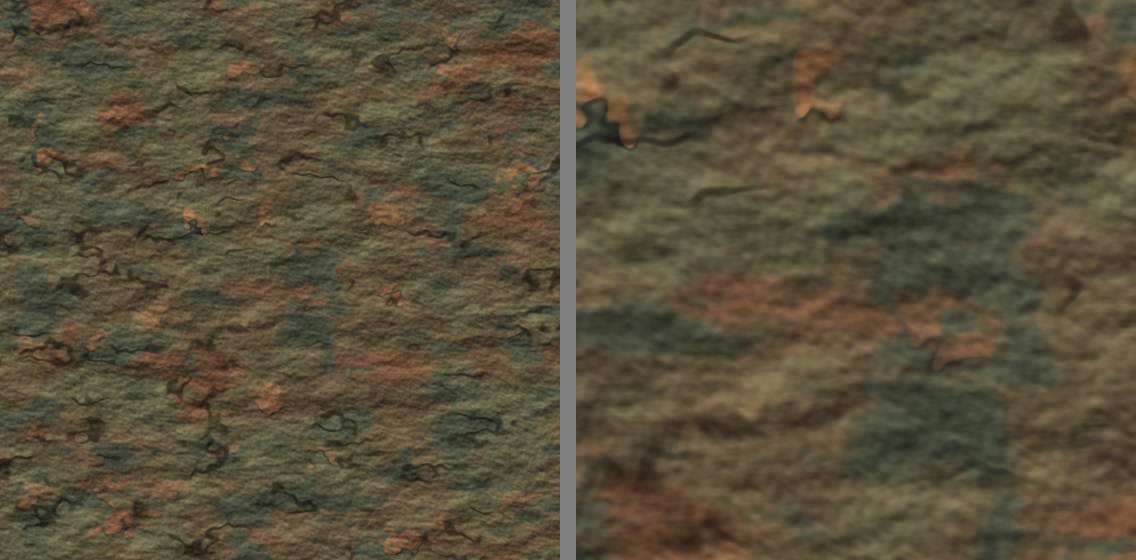
Left: the whole. Right: its middle third, enlarged.
Write a three.js fragment shader that draws this texture.

```glsl
varying vec2 vUv;

const vec3 MOSS = vec3(0.355, 0.348, 0.252);
const vec3 EARTH = vec3(0.378, 0.315, 0.228);
const vec3 SHRUB = vec3(0.265, 0.292, 0.232);
const vec3 RUSSET = vec3(0.405, 0.270, 0.190);
const vec3 OCHRE_STONE = vec3(0.535, 0.390, 0.255);
const vec3 RED_STONE = vec3(0.510, 0.320, 0.230);

const vec2 RELIEF_SCALE = vec2(10.0, 17.0);
const vec2 LIGHT_STEP = vec2(-0.002, 0.005);
const float RELIEF_STRENGTH = 2.3;
const float GRAIN_STRENGTH = 0.16;
const float CRACK_DEPTH = 0.42;

const vec2 STONE_GRID = vec2(8.0, 12.0);
const vec2 STONE_MIN = vec2(0.016, 0.009);
const vec2 STONE_MAX = vec2(0.043, 0.019);
const vec2 SHADOW_OFFSET = vec2(-0.002, 0.008);
const float STONE_SHARE = 0.42;
const float STONE_RAGGEDNESS = 0.036;
const float SHADOW_DEPTH = 0.38;

vec2 hash2(vec2 p) {
  vec3 h = fract(p.xyx * vec3(0.1031, 0.1030, 0.0973));
  h += dot(h, h.yzx + 33.33);
  return fract((h.xx + h.yz) * h.zy);
}

float cornerSlope(vec2 cell, vec2 offset) {
  float angle = 6.2832 * hash2(cell).x;
  return dot(vec2(cos(angle), sin(angle)), offset);
}

float gradientNoise(vec2 p) {
  vec2 i = floor(p), f = fract(p), e = vec2(1.0, 0.0);
  vec2 u = f * f * f * (f * (f * 6.0 - 15.0) + 10.0);
  return mix(
    mix(cornerSlope(i, f), cornerSlope(i + e.xy, f - e.xy), u.x),
    mix(cornerSlope(i + e.yx, f - e.yx), cornerSlope(i + e.xx, f - e.xx), u.x),
    u.y);
}

float fbm(vec2 p) {
  float sum = 0.0, amplitude = 0.5;
  for (int i = 0; i < 5; i++) {
    sum += amplitude * gradientNoise(p);
    p = p * 2.03 + vec2(17.3, 9.1);
    amplitude *= 0.56;
  }
  return sum;
}

float groundHeight(vec2 p) {
  return fbm(p * RELIEF_SCALE + 40.0);
}

// Mossy ground: broad tints of earth, shrub and rust
vec3 groundColour(vec2 p) {
  vec3 colour = mix(MOSS, EARTH, smoothstep(-0.16, 0.16, fbm(p * vec2(5.0, 8.0) + 71.0)));
  float rust = smoothstep(0.07, 0.27, fbm(p * vec2(4.0, 7.0) + 113.0));
  float shrub = smoothstep(0.02, 0.20, fbm(p * vec2(8.0, 14.0) + 157.0));
  colour = mix(colour, RUSSET, 0.8 * rust);
  return mix(colour, SHRUB, 0.85 * shrub);
}

// Broken, nearly level fissures
float cracks(vec2 p) {
  float line = abs(gradientNoise(p * vec2(8.0, 24.0) + 211.0) + 0.3 * gradientNoise(p * 48.0));
  float gaps = smoothstep(0.04, 0.24, gradientNoise(p * vec2(9.0, 15.0) + 251.0));
  return gaps * (1.0 - smoothstep(0.02, 0.13, line));
}

// Scattered ragged stones, each with a shadow along its lower edge
vec3 addStones(vec3 colour, vec2 p) {
  vec2 ragged = vec2(gradientNoise(p * 30.0 + 5.0), gradientNoise(p * 34.0 + 23.0));
  ragged += 0.4 * vec2(gradientNoise(p * 75.0), gradientNoise(p * 75.0 + 31.0));
  vec2 home = floor(p * STONE_GRID);
  for (int j = -1; j <= 1; j++) {
    for (int i = -1; i <= 1; i++) {
      vec2 cell = home + vec2(float(i), float(j));
      vec2 place = hash2(cell + 300.0);
      vec2 kind = hash2(cell + 357.0);
      vec2 q = p + STONE_RAGGEDNESS * ragged - (cell + 0.2 + 0.6 * place) / STONE_GRID;
      vec2 size = mix(STONE_MIN, STONE_MAX, kind.x * kind.x);
      float strength = step(kind.y, STONE_SHARE) * mix(0.4, 0.95, place.x);
      float softness = mix(0.2, 0.55, smoothstep(-0.5, 0.8, q.y / size.y));
      float cover = 1.0 - smoothstep(1.0 - softness, 1.0 + softness, length(q / size));
      float shadow = 1.0 - smoothstep(0.5, 1.25, length((q + SHADOW_OFFSET) / size));
      vec3 stone = mix(OCHRE_STONE, RED_STONE, place.y) * (1.0 + 0.1 * clamp(q.y / size.y, -1.0, 1.0));
      colour *= 1.0 - SHADOW_DEPTH * strength * shadow * (1.0 - cover);
      colour = mix(colour, stone, strength * cover);
    }
  }
  return colour;
}

void main() {
  vec2 p = vUv;
  vec3 colour = addStones(groundColour(p), p);

  // Relief lit from above, with fissures and fine grain
  float height = groundHeight(p);
  float relief = RELIEF_STRENGTH * (height - groundHeight(p + LIGHT_STEP));
  float grain = GRAIN_STRENGTH * gradientNoise(p * vec2(120.0, 165.0));
  colour *= 1.0 + clamp(relief, -0.5, 0.38) + 0.25 * height + grain;
  colour *= 1.0 - CRACK_DEPTH * cracks(p);

  gl_FragColor = vec4(colour, 1.0);
}
```
